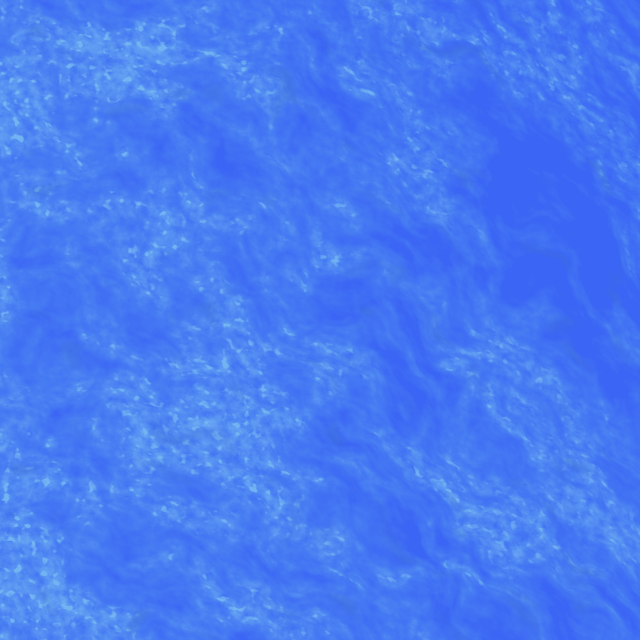
A Shadertoy shader for this texture:

```glsl
const vec3 DEEP_BLUE = vec3(0.23, 0.395, 0.958);
const vec3 MID_BLUE = vec3(0.28, 0.49, 0.95);
const vec3 PALE_BLUE = vec3(0.41, 0.655, 0.95);
const vec3 SMOKE = vec3(0.25, 0.45, 0.82);

const float MID_LEVEL = 0.38;      // ramp position of MID_BLUE
const float BASE_LEVEL = 0.345;
const float SIDE_FADE = 0.2;       // left edge is paler than the right
const float CORNER_SHADE = 0.14;   // deep blue towards the upper right
const float BROAD_GAIN = 0.46;
const float STREAK_GAIN = 0.34;
const float GRAIN_GAIN = 0.42;
const float SPARKLE_GAIN = 0.62;

const vec2 FLOW_BEND = vec2(0.15, 0.55);   // slope at the left, growth to the right
const vec2 BROAD_SCALE = vec2(3.6, 5.5);   // cells along and across the flow
const vec2 STREAK_SCALE = vec2(16.0, 23.0);
const vec2 GRAIN_SCALE = vec2(56.0, 68.0);
const vec2 SPARKLE_SCALE = vec2(66.0, 84.0);
const vec2 SMOKE_SCALE = vec2(13.0, 19.0);

vec2 gradientAt(vec2 cell) {
    vec3 p = fract(cell.xyx * vec3(0.1031, 0.1030, 0.0973));
    p += dot(p, p.yzx + 33.33);
    float angle = 6.28318 * fract((p.x + p.y) * p.z);
    return vec2(cos(angle), sin(angle));
}

float gradientNoise(vec2 p) {
    vec2 i = floor(p);
    vec2 f = p - i;
    vec2 u = f * f * f * (f * (f * 6.0 - 15.0) + 10.0);
    vec2 e = vec2(0.0, 1.0);
    float low = mix(dot(gradientAt(i), f),
                    dot(gradientAt(i + e.yx), f - e.yx), u.x);
    float high = mix(dot(gradientAt(i + e.xy), f - e.xy),
                     dot(gradientAt(i + e.yy), f - e.yy), u.x);
    return mix(low, high, u.y);
}

float fbm(vec2 p, int octaves) {
    float sum = 0.0;
    float gain = 1.0;
    for (int i = 0; i < octaves; i++) {
        sum += gain * gradientNoise(p);
        p = mat2(1.96, 0.28, -0.28, 1.96) * p + 17.3;
        gain *= 0.55;
    }
    return sum;
}

// Shears the plane so that features sink to the right, steeper and steeper
vec2 flowSpace(vec2 uv, float amount) {
    return vec2(uv.x, uv.y + amount * uv.x * (FLOW_BEND.x + FLOW_BEND.y * uv.x));
}

vec3 waterRamp(float level) {
    vec3 lower = mix(DEEP_BLUE, MID_BLUE, clamp(level / MID_LEVEL, 0.0, 1.0));
    float upper = clamp((level - MID_LEVEL) / (1.0 - MID_LEVEL), 0.0, 1.3);
    return mix(lower, PALE_BLUE, upper);
}

void mainImage(out vec4 fragColor, in vec2 fragCoord) {
    vec2 uv = fragCoord / iResolution.y;
    vec2 warp = vec2(fbm(uv * 5.0 + 3.7, 3), fbm(uv * 5.0 + 41.2, 3));
    vec2 flow = flowSpace(uv + 0.06 * warp, 0.85);
    vec2 fineFlow = flowSpace(uv + 0.012 * warp, 0.35);

    // Drifting patches and the broken streaks inside them
    float broad = fbm(flow * BROAD_SCALE + 8.4, 4);
    float streak = fbm(flow * STREAK_SCALE + 61.7, 3);
    float lit = smoothstep(-0.25, 0.5, broad + 0.7 * streak + 0.25 * (0.5 - uv.x));

    // Fine ripples and small glints, strongest in the lit patches
    float grain = fbm(fineFlow * GRAIN_SCALE + 23.1, 3);
    float glint = gradientNoise(fineFlow * SPARKLE_SCALE + 91.6)
                + 0.5 * gradientNoise(fineFlow * SPARKLE_SCALE * 1.9 + 5.2);
    float sparkle = smoothstep(0.15, 0.55, glint) * smoothstep(0.35, 0.9, lit);

    float level = BASE_LEVEL + SIDE_FADE * (0.5 - uv.x);
    level -= CORNER_SHADE * smoothstep(1.1, 1.8, uv.x + uv.y);
    level += BROAD_GAIN * broad + STREAK_GAIN * streak;
    level += GRAIN_GAIN * grain * mix(0.3, 1.0, lit);
    level += SPARKLE_GAIN * sparkle * mix(1.0, 0.6, uv.x);

    // Faint greyish blotches
    float smoke = smoothstep(0.25, 0.75, fbm(flow * SMOKE_SCALE + 137.0, 2));
    vec3 color = mix(waterRamp(level), SMOKE, 0.35 * smoke);
    fragColor = vec4(color, 1.0);
}
```
